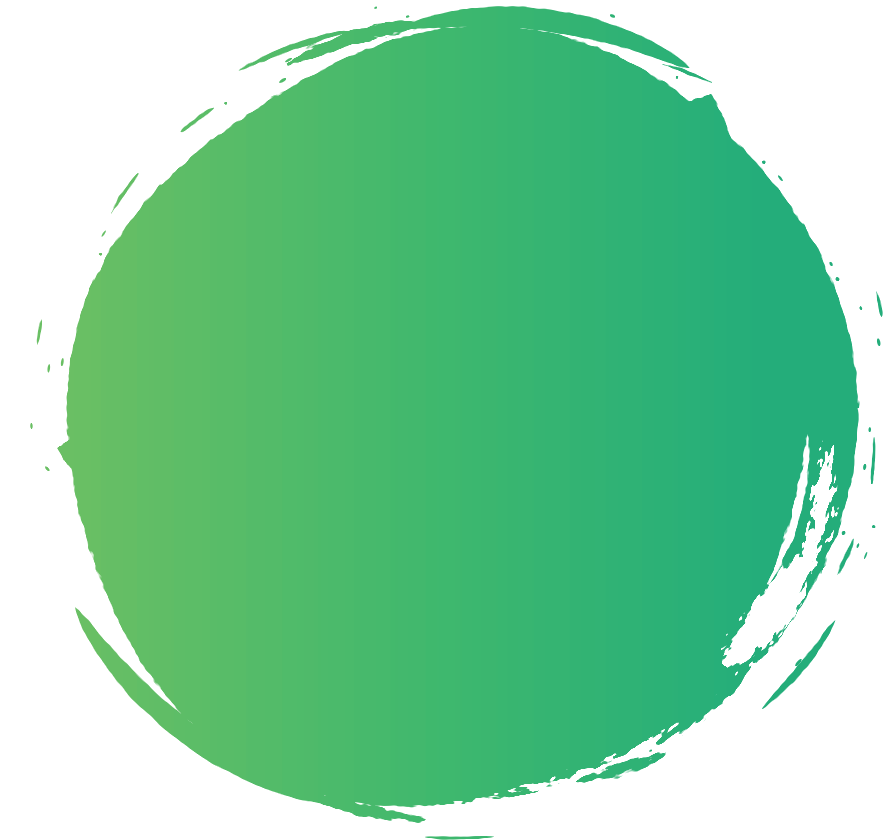
This background is drawn by a Shadertoy shader. Its source:

```glsl
const float GRID = 720.0;              // design units per canvas height
const vec2 CENTER = vec2(12.0, 10.0);  // disc centre, from the canvas centre
const float RADIUS = 334.0;
const float TAU = 6.2831853;
const float GRADIENT_HALF = 340.0;
const float BANDS = 22.0;
const float BAND_STRENGTH = 0.5;
const int SPECKS = 34;
const vec3 PAPER = vec3(1.0);
const vec3 LEAF = vec3(0.42, 0.75, 0.39);
const vec3 GREEN = vec3(0.243, 0.72, 0.43);
const vec3 TEAL = vec3(0.14, 0.68, 0.48);

vec2 hash2(vec2 p) {
    p = vec2(dot(p, vec2(127.1, 311.7)), dot(p, vec2(269.5, 183.3)));
    return fract(sin(p) * 43758.5);
}

float corner(vec2 cell, vec2 offset, vec2 f) {
    return dot(hash2(cell + offset) * 2.0 - 1.0, f - offset);
}

float gradientNoise(vec2 p) {
    vec2 i = floor(p), f = fract(p);
    vec2 u = f * f * f * (f * (f * 6.0 - 15.0) + 10.0);
    return mix(mix(corner(i, vec2(0, 0), f), corner(i, vec2(1, 0), f), u.x),
               mix(corner(i, vec2(0, 1), f), corner(i, vec2(1, 1), f), u.x), u.y);
}

// Bristle marks stretched along the arc; polar = (degrees, radius)
float bristles(vec2 polar) {
    return gradientNoise(polar * vec2(0.35, 0.16))
         + 0.6 * gradientNoise(polar * vec2(0.9, 0.42) + 31.0);
}

// Triangular burr with separate widths before and after its peak
float burr(float deg, float peak, float before, float after) {
    float d = deg - peak;
    return max(0.0, 1.0 - (d < 0.0 ? -d / before : d / after));
}

// Uneven disc radius as a short sum of harmonics
float outline(float deg) {
    const vec2 WOBBLE[5] = vec2[5](vec2(-1.5, -10.2), vec2(3.4, 8.8),
        vec2(2.3, -2.3), vec2(1.75, -4.75), vec2(-0.3, 2.8));
    float r = RADIUS;
    for (int i = 0; i < 5; i++) {
        float a = radians(deg) * float(i + 1);
        r += dot(WOBBLE[i], vec2(cos(a), sin(a)));
    }
    return r + 16.0 * burr(deg, 51.6, 6.5, 1.9) + 10.0 * burr(deg, 185.6, 1.0, 3.2);
}

// Tapered arc: span = start and end degrees, radii = radius at each
float stroke(vec2 polar, vec2 span, vec2 radii, float halfWidth) {
    float t = mod(polar.x - span.x, 360.0) / (span.y - span.x);
    if (t > 1.0) return GRID;
    float taper = 1.15 * sqrt(4.0 * t * (1.0 - t)) - 0.15;
    return abs(polar.y - mix(radii.x, radii.y, t)) - halfWidth * taper;
}

void mainImage(out vec4 fragColor, in vec2 fragCoord) {
    float pixel = GRID / iResolution.y;
    vec2 p = (fragCoord - 0.5 * iResolution.xy) * pixel - CENTER;
    float deg = mod(degrees(atan(p.y, p.x)), 360.0);
    vec2 polar = vec2(deg, length(p));
    float grain = bristles(polar);
    float edge = outline(deg);

    // Disc, driest along the lower right
    float dry = smoothstep(262.0, 276.0, deg) * (1.0 - smoothstep(316.0, 332.0, deg));
    float ink = polar.y - edge + grain * mix(2.5, 11.0, dry);

    // Broad strokes at the rim
    float rim = stroke(polar, vec2(56, 99), vec2(351, 330), 9.5);
    rim = min(rim, stroke(polar, vec2(207, 252), vec2(373, 356), 9.5));
    ink = min(ink, rim + grain * 1.2);

    // Dry strokes at the rim
    float ragged = stroke(polar, vec2(94, 117), vec2(331, 331), 6.0);
    ragged = min(ragged, stroke(polar, vec2(244, 265), vec2(354, 354), 5.0));
    ragged = min(ragged, stroke(polar, vec2(287, 301), vec2(334, 343), 4.5));
    ragged = min(ragged, stroke(polar, vec2(300, 319), vec2(332, 332), 4.5));
    ink = min(ink, ragged + grain * 5.0);

    // Thin outer strokes
    float thin = stroke(polar, vec2(106.5, 123.5), vec2(337, 347), 2.6);
    thin = min(thin, stroke(polar, vec2(52.5, 60), vec2(352, 341), 1.3));
    thin = min(thin, stroke(polar, vec2(129.5, 135.5), vec2(334, 338), 2.0));
    thin = min(thin, stroke(polar, vec2(144, 151), vec2(343, 344), 1.5));
    thin = min(thin, stroke(polar, vec2(168, 171.5), vec2(368, 368), 1.4));
    thin = min(thin, stroke(polar, vec2(265, 274.3), vec2(369, 368), 1.3));
    thin = min(thin, stroke(polar, vec2(315, 330.7), vec2(364, 368), 3.2));
    thin = min(thin, stroke(polar, vec2(336, 341.7), vec2(352, 354), 2.0));
    thin = min(thin, stroke(polar, vec2(349.5, 356), vec2(357, 354), 1.5));
    thin = min(thin, stroke(polar, vec2(12.3, 15.8), vec2(368, 369), 1.3));
    ink = min(ink, thin + grain * 1.5);

    // Scattered specks, from the lower right round to the left
    vec2 rimPolar = vec2(deg, polar.y - edge);
    for (int i = 0; i < SPECKS; i++) {
        vec2 h = hash2(vec2(float(i), 7.0));
        vec2 k = hash2(vec2(float(i), 19.0));
        float start = mod(mix(275.0, 550.0, h.x), 360.0);
        float offset = 5.0 + 28.0 * h.y * h.y;
        ink = min(ink, stroke(rimPolar, vec2(start, start + 0.3 + k.x),
                              vec2(offset), 0.7 + 0.9 * k.y));
    }

    // Bare scratches inside the lower right
    float bare = stroke(polar, vec2(315.5, 337), vec2(314, 321), 16.0) + grain * 9.0;
    bare = min(bare, stroke(polar, vec2(330, 356), vec2(303, 297), 3.5) + grain * 2.5);
    bare = min(bare, stroke(polar, vec2(331, 355), vec2(326, 314), 10.0) + 2.0 + grain * 16.0);
    ink = max(ink, -bare);

    // Banded left to right gradient
    float x = clamp(0.5 + 0.5 * p.x / GRADIENT_HALF, 0.0, 1.0);
    x = mix(x, (floor(x * BANDS) + 0.5) / BANDS, BAND_STRENGTH);
    vec3 paint = mix(LEAF, GREEN, min(x / 0.48, 1.0));
    paint = mix(paint, TEAL, clamp((x - 0.48) / 0.4, 0.0, 1.0));

    fragColor = vec4(mix(PAPER, paint, clamp(0.5 - ink / pixel, 0.0, 1.0)), 1.0);
}
```
